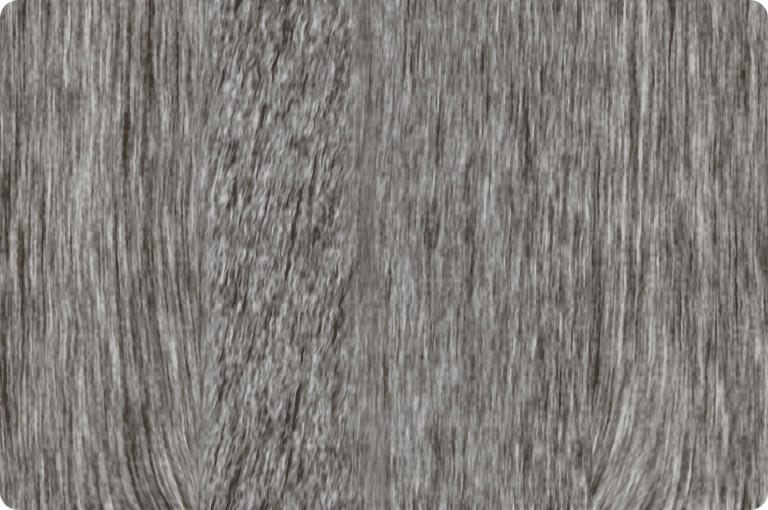
This texture is drawn by a Shadertoy shader. Its source:

```glsl
// Weathered grey oak board: upright fibres, a slanted flecked stripe and two half cathedrals.

float hash(vec2 p) {
    vec3 q = fract(vec3(p.xyx) * 0.1031);
    q += dot(q, q.yzx + 33.33);
    return fract((q.x + q.y) * q.z);
}

// Value noise centred on zero, range -0.5 to 0.5
float noise(vec2 p) {
    vec2 cell = floor(p), f = fract(p);
    f = f * f * (3.0 - 2.0 * f);
    float low = mix(hash(cell), hash(cell + vec2(1, 0)), f.x);
    float high = mix(hash(cell + vec2(0, 1)), hash(cell + vec2(1, 1)), f.x);
    return mix(low, high, f.y) - 0.5;
}

float band(float x, float centre, float width) {
    float d = (x - centre) / width;
    return exp(-d * d);
}

// Long strands, short fibres, pale threads and a fine rough surface
float fibres(vec2 p, vec2 scale) {
    float threads = smoothstep(0.14, 0.34, noise(p * scale * vec2(1.15, 0.9) + 29.0));
    return 0.19 * noise(p * scale * vec2(0.9, 0.4))
         + 0.25 * noise(p * scale * vec2(1.6, 1.6) + 17.0)
         + 0.16 * noise(p * vec2(250, 120) + 41.0)
         + 0.11 * threads - 0.013;
}

// Narrow dark slits
float pores(vec2 p, vec2 scale) {
    return smoothstep(0.2, 0.36, noise(p * scale + 73.0));
}

void mainImage(out vec4 fragColor, in vec2 fragCoord) {
    vec2 p = fragCoord / iResolution.y;
    float aspect = iResolution.x / iResolution.y;
    float x = p.x * 1.506 / aspect, y = p.y;
    float wander = 0.012 * noise(vec2(x * 3.0, y * 3.5)) + 0.004 * noise(vec2(x * 25.0, y * 14.0));
    float xw = x + wander + 0.0016 * noise(vec2(x * 70.0, y * 60.0));

    // Cathedral rings: upright above, sweeping inward to an axis below
    float leftSide = 1.0 - smoothstep(0.385, 0.395, xw);
    float rightSide = smoothstep(1.16, 1.165, xw);
    float sides = leftSide + rightSide;
    float d = x < 0.8 ? 0.39 - xw : xw - 1.162;
    float ring = d + 0.09 * exp(-y / 0.2) * exp(-d * d / 0.03);
    float sideOffset = x < 0.8 ? 3.0 : 6.0;

    // Long fibres that follow the rings or lean slightly in the middle
    vec2 sideGrain = vec2(ring + sideOffset, y);
    vec2 midGrain = vec2(xw - 0.035 * y, y);
    float side = fibres(sideGrain, vec2(155, 14)) - 0.11 * pores(sideGrain, vec2(150, 6));
    float middle = fibres(midGrain, vec2(155, 21)) - 0.14 * pores(midGrain, vec2(150, 9));
    float grain = mix(middle, side, clamp(sides, 0.0, 1.0));

    // Short flecks and thin slits leaning to the right
    float lean = xw - 0.15 * y + 0.0045 * noise(vec2(x * 45.0, y * 52.0));
    float flecks = 1.1 * fibres(vec2(lean, y), vec2(150, 42))
                 - 0.17 * pores(vec2(lean - 0.05 * y + 2.0, y), vec2(140, 13));
    float fleckZone = smoothstep(0.38, 0.43, xw) * (1.0 - smoothstep(0.66, 0.72, xw));
    fleckZone += 0.15 * smoothstep(0.74, 0.8, x) * (1.0 - smoothstep(0.9, 1.15, x));
    grain = mix(grain, flecks, fleckZone);

    // Smooth ray strip with pale crossing marks
    float stripCentre = 0.745 - 0.03 * y;
    float strip = band(xw, stripCentre, 0.02);
    grain *= 1.0 - 0.5 * strip;
    grain += strip * (0.09 * noise(vec2(x * 30.0, y * 70.0)) - 0.03);
    grain += 0.07 * band(xw, stripCentre - 0.03, 0.006) * (0.7 + noise(vec2(x * 30.0, y * 24.0)));

    // Dark growth rings, strongest near the axes
    float ringZone = sides * exp(-ring * ring / 0.03);
    float ringTone = noise(vec2((ring + sideOffset) * 85.0, y * 1.6));
    grain += ringZone * (0.08 * ringTone - 0.09 * smoothstep(0.14, 0.3, -ringTone) + 0.014);
    float streakSpan = smoothstep(0.18, 0.3, y) * (1.0 - smoothstep(0.6, 0.85, y));
    grain -= 0.15 * streakSpan * band(xw, 1.172, 0.009 + 0.004 * noise(vec2(3.0, y * 9.0)));
    grain -= 0.07 * streakSpan * band(xw, 0.375, 0.008);

    // Broad light and dark stripes along the board
    float tone = 0.035 * band(xw, 0.17, 0.035) - 0.015 * band(xw, 0.06, 0.05)
               - 0.025 * band(xw, 0.29, 0.07) + 0.03 * band(xw, 0.405, 0.014)
               - 0.015 * band(x, 0.55, 0.12) + 0.012 * band(x, 0.95, 0.18)
               + 0.04 * band(ring + sideOffset, 6.1, 0.009) - 0.01 * band(x, 1.34, 0.03);
    tone += 0.035 * noise(vec2(xw * 24.0, y * 1.5)) + 0.015 * noise(vec2(x * 5.0, y * 5.0) + 9.0);
    float value = clamp(0.496 + grain + tone, 0.22, 0.74);

    // Warm grey tint, browner in the shadows and toward the right
    float warmth = mix(0.024, 0.008, smoothstep(0.25, 0.65, value));
    warmth += 0.004 * smoothstep(0.9, 1.4, x) + 0.005 * strip + 0.003 * leftSide;
    vec3 color = value + warmth * vec3(0.85, 0.0, -1.0);

    // White outside the rounded corners
    vec2 halfSize = vec2(aspect, 1.0) * 0.5;
    vec2 corner = abs(p - halfSize) - halfSize + 0.036;
    float edge = length(max(corner, 0.0)) - 0.036;
    float pixel = 1.0 / iResolution.y;
    color = mix(color, vec3(1), smoothstep(-pixel, pixel, edge) * step(0.0, min(corner.x, corner.y)));
    fragColor = vec4(color, 1.0);
}
```
